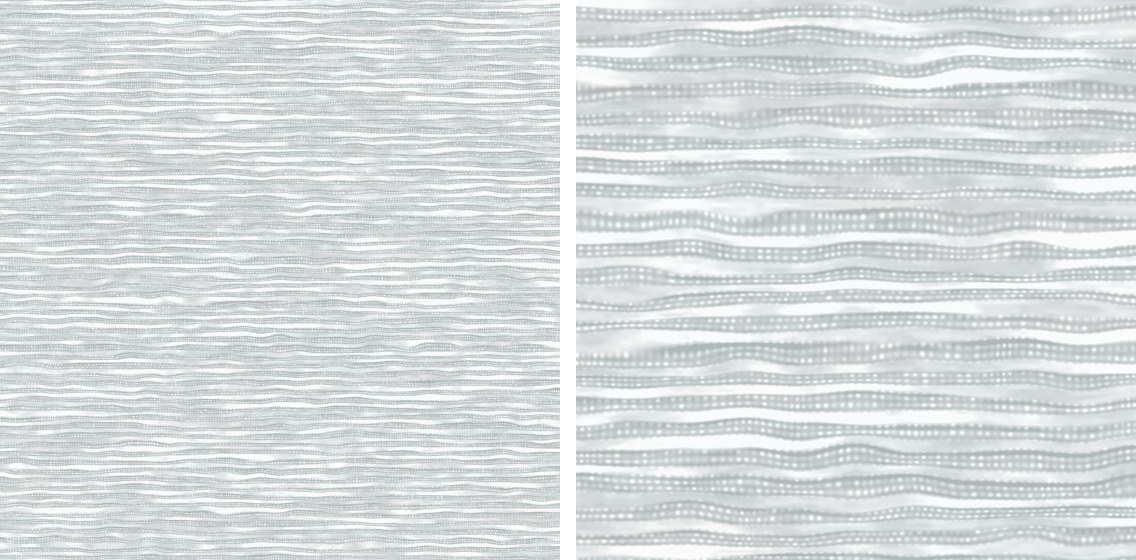
Left: the whole. Right: its middle third, enlarged.
This texture is drawn by a Shadertoy shader. Its source:

```glsl
// Pale ribbed cloth: nearly straight horizontal cords, each an uneven white
// ridge above a grey-green recess of fine stitches. Value noise bends and breaks
// the cords; a brightness tone is then looked up in a five-colour ramp.

const float ROWS = 64.0;       // cords per canvas height
const float STITCHES = 215.0;  // stitches per canvas width
const float THREADS = 4.0;     // fine threads per cord
const float TAU = 6.2832;

const vec3 SHADOW = vec3(0.690, 0.724, 0.725);
const vec3 GREY   = vec3(0.775, 0.800, 0.801);
const vec3 MIST   = vec3(0.832, 0.852, 0.852);
const vec3 PALE   = vec3(0.893, 0.910, 0.910);
const vec3 WHITE  = vec3(0.980, 0.986, 0.986);

// Integer hash of a lattice cell, 0 to 1
float hash(vec2 cell) {
    uvec2 q = uvec2(ivec2(floor(cell))) * uvec2(1597334673u, 3812015801u);
    uint n = (q.x ^ q.y) * 1597334673u;
    n = (n ^ (n >> 15)) * 2246822519u;
    n ^= n >> 13;
    return float(n >> 8) / 16777216.0;
}

// Smooth value noise, 0 to 1
float noise(vec2 p) {
    vec2 i = floor(p), f = fract(p);
    f = f * f * (3.0 - 2.0 * f);
    float low  = mix(hash(i), hash(i + vec2(1, 0)), f.x);
    float high = mix(hash(i + vec2(0, 1)), hash(i + vec2(1, 1)), f.x);
    return mix(low, high, f.y);
}

// Height measured in cords, bent by slow and quick waves
float bentRow(vec2 uv) {
    float y = uv.y * ROWS;
    float slow  = noise(vec2(uv.x * 8.0, y * 0.8)) - 0.5;
    float quick = noise(vec2(uv.x * 30.0, y * 0.9 + 90.0)) - 0.5;
    return y + 0.42 * slow + 0.32 * quick;
}

// Tone of the stitched recess: fine threads crossed by short stitches
float recessTone(float x, float row, float across) {
    float thread = floor(across * THREADS);
    float line = 0.5 - 0.5 * cos(TAU * across * THREADS);
    float along = x * STITCHES + 0.5 * hash(vec2(row, thread + 40.0))
                + 1.5 * noise(vec2(x * 40.0, row + 300.0));
    float light = hash(vec2(floor(along), row * 5.0 + thread));
    float stitch = 0.5 - 0.5 * cos(TAU * along);
    return 0.13 + 0.24 * line + stitch * (0.10 + 0.75 * line * light);
}

// Brightness of the cloth, 0 to 1
float clothTone(vec2 uv) {
    float y = bentRow(uv);
    float row = floor(y), across = fract(y);

    // Ridge with uneven thickness and broken strength
    float thick = noise(vec2(uv.x * 17.0, row * 3.0 + 500.0));
    float strength = 0.6 * noise(vec2(uv.x * 9.0, row * 3.0 + 900.0))
                   + 0.4 * noise(vec2(uv.x * 38.0, row * 3.0 + 700.0));
    float foot = mix(0.64, 0.36, thick);
    float ridge = smoothstep(foot - 0.07, foot + 0.10, across)
                * (1.0 - smoothstep(0.84, 1.0, across));
    float ridgeTone = mix(0.48, 1.18, smoothstep(0.1, 0.9, strength));

    // Narrow shadow beneath the ridge, deep in places
    float crease = 1.0 - smoothstep(0.0, 0.15, abs(across - foot + 0.10));
    float depth = noise(vec2(uv.x * 22.0, row * 3.0 + 1300.0));
    float recess = recessTone(uv.x, row, across) + 0.14 * (thick - 0.5);
    recess -= 0.48 * crease * depth;

    // Fine fibres drawn out along the cords, and short grain
    float fibre = noise(vec2(uv.x * 50.0, y * 6.0 + 40.0)) - 0.5;
    float grain = noise(uv * vec2(190.0, 380.0)) - 0.5;
    return mix(recess, ridgeTone, ridge) + 0.30 * fibre + 0.16 * grain;
}

// Ramp through the five cloth colours
vec3 clothColour(float tone) {
    vec3 c = mix(SHADOW, GREY, smoothstep(-0.10, 0.28, tone));
    c = mix(c, MIST, smoothstep(0.28, 0.50, tone));
    c = mix(c, PALE, smoothstep(0.50, 0.73, tone));
    return mix(c, WHITE, smoothstep(0.73, 1.0, tone));
}

void mainImage(out vec4 fragColor, in vec2 fragCoord) {
    vec3 sum = vec3(0.0);
    // Four samples per pixel smooth the fine stitches
    for (int k = 0; k < 4; k++) {
        vec2 offset = vec2(k & 1, k >> 1) * 0.5 - 0.25;
        vec2 uv = (fragCoord + offset) / iResolution.y;
        vec3 colour = clothColour(clothTone(uv));
        // Faint warm and cool drift of the dye
        float dye = noise(vec2(uv.x * 14.0, uv.y * 70.0 + 200.0)) - 0.5;
        sum += colour + dye * vec3(0.018, 0.0, -0.006);
    }
    fragColor = vec4(sum / 4.0, 1.0);
}
```
